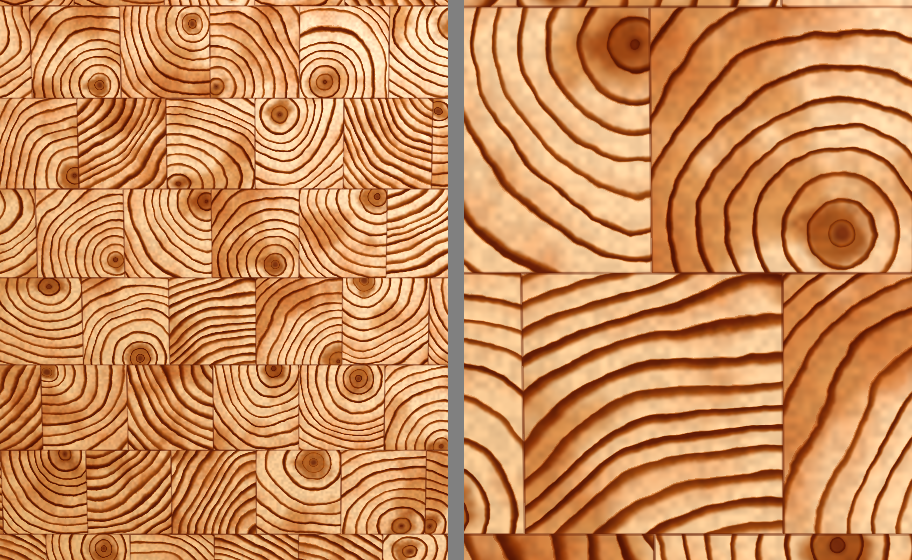
Left: the whole. Right: its middle third, enlarged.
Reproduce this texture procedurally as a WebGL 1 fragment shader.

```glsl
precision highp float;
// End-grain wood blocks laid in half-offset rows that shrink slightly downward.
// Each block hashes its own pith position, then draws wobbling growth rings
// around it; stains, grain, warm light and thin seams are layered on top.
uniform vec2 u_resolution;

const vec3 CREAM = vec3(0.99, 0.86, 0.70);
const vec3 TAN = vec3(0.93, 0.68, 0.48);
const vec3 AMBER = vec3(0.83, 0.52, 0.25);
const vec3 OCHRE = vec3(0.66, 0.33, 0.07);
const vec3 DARK = vec3(0.40, 0.12, 0.03);
const float BLOCK = 0.155; // mean block size, as a share of canvas height

float hash(vec2 p) {
  vec3 q = fract(p.xyx * 0.1031);
  q += dot(q, q.yzx + 33.33);
  return fract((q.x + q.y) * q.z);
}

float noise(vec2 p) {
  vec2 i = floor(p), f = fract(p);
  f = f * f * (3.0 - 2.0 * f);
  float low = mix(hash(i), hash(i + vec2(1.0, 0.0)), f.x);
  float high = mix(hash(i + vec2(0.0, 1.0)), hash(i + 1.0), f.x);
  return mix(low, high, f.y);
}

float fbm(vec2 p) {
  float sum = 0.0, amp = 0.5;
  for (int i = 0; i < 4; i++) {
    sum += amp * noise(p);
    p = p * 2.03 + 17.3;
    amp *= 0.5;
  }
  return sum / 0.9375;
}

// Block coordinates: integer part names the block, fraction is the place in it.
vec2 blockCoords(vec2 p) {
  float y = p.y - 0.0104;
  float row = y * (5.987 + 0.394 * y);
  float width = 0.161 - 0.011 * p.y;
  float column = (p.x - 0.374 - 0.009 * p.y) / width;
  return vec2(column - 0.5 * mod(floor(row), 2.0), row);
}

// Pith relative to the block centre: inside near a corner, or well outside.
vec2 pithPosition(vec2 id, float outside) {
  vec2 side = sign(vec2(hash(id + 3.1), hash(id + 8.7)) - 0.5);
  vec2 pick = vec2(hash(id + 14.2), hash(id + 21.9));
  vec2 inner = mix(vec2(0.12, 0.28), vec2(0.47), pick);
  vec2 outer = mix(vec2(0.5, 0.7), vec2(1.15, 1.3), pick);
  return side * mix(inner, outer, outside);
}

// Distance from the pith, bent by slow waves and a fine ragged edge.
float ringDistance(vec2 v, float seed) {
  float d = length(v);
  float waves = noise(v * 2.6 + seed) - 0.5;
  float ragged = fbm(v * 11.0 + seed) - 0.5;
  return d + smoothstep(0.05, 0.7, d) * 0.13 * waves + 0.025 * ragged;
}

// Latewood darkens gradually outward, then stops sharply.
float latewood(float f, float width, float soft) {
  return smoothstep(1.0 - width - soft, 1.0 - soft, f)
       * (1.0 - smoothstep(1.0 - soft, 1.0, f));
}

// Blend that passes through ochre on its way to the dark line colour.
vec3 darken(vec3 base, float amount) {
  vec3 warm = mix(base, OCHRE, smoothstep(0.0, 0.55, amount));
  return mix(warm, DARK, smoothstep(0.4, 0.95, amount));
}

vec3 woodBlock(vec2 id, vec2 local, float pixel) {
  float seed = 60.0 * hash(id + 5.5);
  float outside = step(0.6, hash(id + 31.3));
  vec2 v = local - pithPosition(id, outside);
  v.x *= mix(0.8, 1.15, hash(id + 44.0));
  float d = ringDistance(v, seed);
  float blotch = fbm(v * 5.0 + seed);

  // Rings crowd at the pith and vary in spacing further out.
  float density = mix(8.2, 10.2, hash(id + 52.6));
  float phase = density * d + 0.7 * (1.0 - exp(-14.0 * d))
              + 0.9 * noise(vec2(d * 4.0, seed));
  float f = fract(phase);
  float strength = mix(0.62, 1.0, hash(vec2(floor(phase), seed)));
  strength *= 0.8 + 0.4 * noise(v * 5.0 + seed + 9.0);
  float soft = clamp(1.1 * density * pixel, 0.08, 0.35);
  float width = mix(0.2, 0.44, outside) + 0.12 * noise(v * 4.0 + seed);
  float late = latewood(f, width, soft) * strength;

  // Pale sapwood, deepening within each ring and in soft blotches.
  float heart = 1.0 - smoothstep(0.25, 0.85, d);
  float tone = 0.2 + 0.65 * f - 0.4 * heart + 1.7 * (blotch - 0.5)
             + 0.4 * (hash(id + 71.0) - 0.5);
  vec3 color = mix(CREAM, TAN, clamp(tone, 0.0, 1.0));
  color = mix(color, AMBER, 0.75 * smoothstep(0.75, 1.4, tone + 0.2 * outside));

  // Brown core of uneven outline with a small dark pith.
  float radius = mix(0.12, 0.25, hash(id + 63.0));
  float core = 1.0 - smoothstep(0.35 * radius, radius, d + 0.25 * (blotch - 0.5));
  color = mix(color, OCHRE, 0.85 * core);
  color = darken(color, late);
  return mix(color, DARK, 0.7 * (1.0 - smoothstep(0.01, 0.05, d)));
}

float seam(vec2 local, float pixel) {
  vec2 edge = 0.5 - abs(local);
  return 1.0 - smoothstep(0.002, 0.005 + 0.8 * pixel, min(edge.x, edge.y));
}

void main() {
  vec2 p = gl_FragCoord.xy / u_resolution.y;
  p.y = 1.0 - p.y;
  float pixel = 1.0 / (u_resolution.y * BLOCK);
  vec2 coords = blockCoords(p);
  vec2 id = floor(coords), local = fract(coords) - 0.5;
  vec3 color = woodBlock(id, local, pixel);

  // Resin stains and fine grain.
  float stain = smoothstep(0.5, 0.75, fbm(p * 13.0 + 7.0 * hash(id)));
  color *= mix(vec3(1.0), vec3(0.82, 0.6, 0.33), 0.75 * stain);
  color *= 0.93 + 0.14 * noise(p * 240.0);

  // Light falls from the upper right; the lower left glows amber.
  float light = clamp(0.6 + 0.7 * p.x - 0.6 * p.y, 0.0, 1.0);
  color *= mix(vec3(0.89, 0.78, 0.6), vec3(1.06, 1.06, 1.08), light);

  float gap = seam(local, pixel) * mix(0.25, 0.85, noise(p * 25.0));
  gl_FragColor = vec4(mix(color, DARK, gap), 1.0);
}
```
